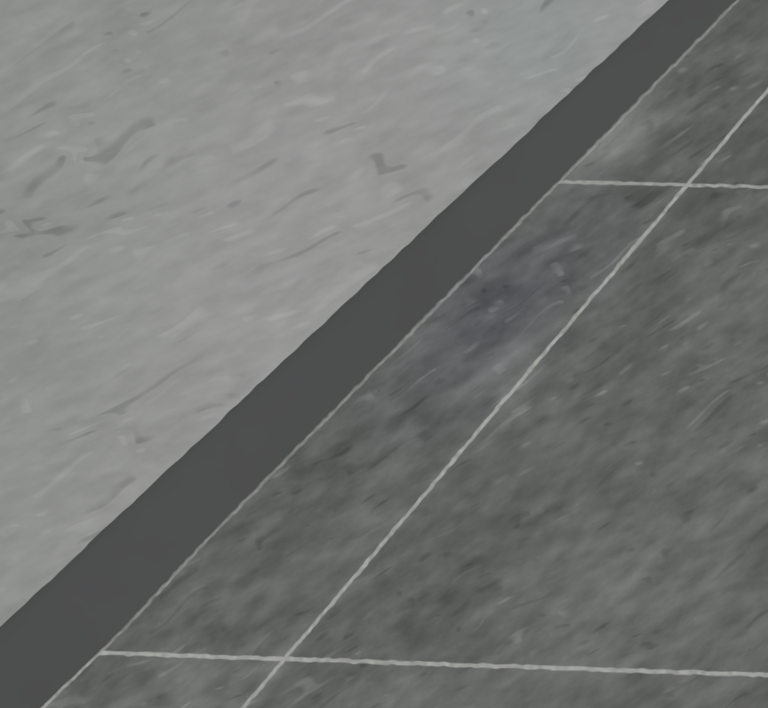
Give the GLSL for this texture, as a WebGL 2 fragment shader.

```glsl
#version 300 es
precision highp float;

uniform vec2 u_resolution;
out vec4 outColor;

float hash(vec2 p) {
    return fract(sin(dot(p, vec2(127.1, 311.7))) * 43758.5453);
}

float noise(vec2 p) {
    vec2 i = floor(p), f = fract(p);
    f = f * f * (3.0 - 2.0 * f);
    return mix(mix(hash(i), hash(i + vec2(1, 0)), f.x),
               mix(hash(i + vec2(0, 1)), hash(i + vec2(1, 1)), f.x), f.y);
}

float fbm(vec2 p) {
    float sum = 0.0, amp = 0.5;
    for (int i = 0; i < 5; i++) {
        sum += amp * noise(p);
        p = mat2(0.8, 0.6, -0.6, 0.8) * p * 2.03 + 7.3;
        amp *= 0.5;
    }
    return sum / 0.97;
}

// Coordinates along and across a grain direction
vec2 grain(vec2 p, float angle, vec2 scale) {
    float c = cos(angle), s = sin(angle);
    return vec2(c * p.x + s * p.y, c * p.y - s * p.x) * scale;
}

// Signed distance to the line through a and b, positive on its left
float lineSide(vec2 p, vec2 a, vec2 b) {
    vec2 d = normalize(b - a);
    return d.x * (p.y - a.y) - d.y * (p.x - a.x);
}

float glow(vec2 p, vec2 center, vec2 radius, float angle) {
    vec2 q = grain(p - center, angle, 1.0 / radius);
    return exp(-dot(q, q));
}

// Rough chalky joint of a given half width
float joint(float d, vec2 p, float halfWidth, float px) {
    d += (noise(p * 110.0) - 0.5) * 0.0022;
    float soft = max(0.0016, px);
    float core = 1.0 - smoothstep(halfWidth - soft, halfWidth + soft, abs(d));
    return core * (0.72 + 0.4 * noise(p * 160.0 + 9.0));
}

vec3 wallColor(vec2 p) {
    vec3 col = mix(vec3(0.555, 0.562, 0.555), vec3(0.585, 0.588, 0.583),
                   smoothstep(0.0, 0.75, p.x + 0.3 * (1.0 - p.y)));
    col += 0.05 * (fbm(p * 5.0) - 0.5);
    col += 0.07 * (fbm(grain(p, 0.4, vec2(28, 75))) - 0.5);

    // Short dark and pale flecks
    float fleck = noise(grain(p, 0.45, vec2(22, 85)) + 3.0 * noise(p * 14.0));
    float patches = smoothstep(0.35, 0.7, noise(p * 9.0 + 4.0));
    col -= 0.07 * smoothstep(0.76, 0.98, fleck) * patches;
    col += 0.03 * smoothstep(0.25, 0.05, fleck);
    return col + vec3(-0.012, 0.006, 0.006) * glow(p, vec2(0.76, 0.95), vec2(0.1), 0.0);
}

vec3 tileColor(vec2 p) {
    vec3 col = vec3(0.378, 0.384, 0.377);
    col += 0.11 * (fbm(grain(p, 0.65, vec2(5, 9))) - 0.5);
    col += 0.15 * (fbm(grain(p, 0.6, vec2(26, 62)) + 11.0) - 0.5);

    // Fine scratches gathered in cloudy areas
    float scratch = noise(grain(p, 0.55, vec2(28, 110)) + 2.5 * noise(p * 18.0));
    float cloud = smoothstep(0.35, 0.7, noise(p * 8.0 + 2.0));
    col += 0.075 * smoothstep(0.77, 1.0, scratch) * cloud;
    col -= 0.045 * smoothstep(0.22, 0.0, scratch);

    // Worn pale areas and a cool dark stain
    col += 0.08 * glow(p, vec2(0.87, 0.805), vec2(0.065, 0.035), 0.8);
    col += 0.07 * glow(p, vec2(0.73, 0.505), vec2(0.08, 0.025), 0.7);
    col += 0.035 * glow(p, vec2(1.03, 0.24), vec2(0.2, 0.1), 0.6);
    col += vec3(-0.022, -0.024, -0.006) * glow(p, vec2(0.7, 0.56), vec2(0.17, 0.07), 0.75);
    return col;
}

void main() {
    vec2 p = gl_FragCoord.xy / u_resolution.y;
    p.x *= 1.0847 * u_resolution.y / u_resolution.x;
    float px = 1.0 / u_resolution.y;

    float wall = lineSide(p, vec2(0.0, 0.114), vec2(0.9435, 1.0));
    float skirt = lineSide(p, vec2(0.0593, 0.0), vec2(1.0424, 1.0));
    skirt += 0.004 * smoothstep(0.15, 0.0, abs(p.y - 0.1));
    float rail = lineSide(p, vec2(0.3432, 0.0), vec2(1.0847, 0.873));
    float lower = lineSide(p, vec2(0.147, 0.0777), vec2(1.0847, 0.0466));
    float upper = lineSide(p, vec2(0.794, 0.743), vec2(1.0847, 0.736));

    // Floor tiles and their joints
    vec3 col = tileColor(p);
    vec3 chalk = vec3(0.63, 0.635, 0.62);
    float lines = joint(rail, p, 0.0026, px);
    lines = max(lines, joint(lower, p, 0.0031, px));
    lines = max(lines, 0.9 * joint(upper, p, 0.0024, px));
    col += 0.035 * exp(-abs(rail) * 90.0);
    col = mix(col, chalk, lines);

    // Smooth skirting board
    vec3 board = vec3(0.304, 0.307, 0.308) + 0.012 * (fbm(p * 7.0) - 0.5);
    board -= 0.02 * exp(-abs(wall) * 160.0);
    col = mix(col, board, smoothstep(-px, px, skirt));
    float edgeLight = 0.62 + 0.3 * smoothstep(0.09, 0.06, p.y);
    col = mix(col, chalk, edgeLight * joint(skirt, p, 0.0022, px));

    // Wall above, with a slightly uneven edge
    wall += 0.0025 * (noise(p * 55.0) - 0.5);
    col = mix(col, wallColor(p), smoothstep(-px, px, wall));
    outColor = vec4(clamp(col, 0.0, 1.0), 1.0);
}
```
